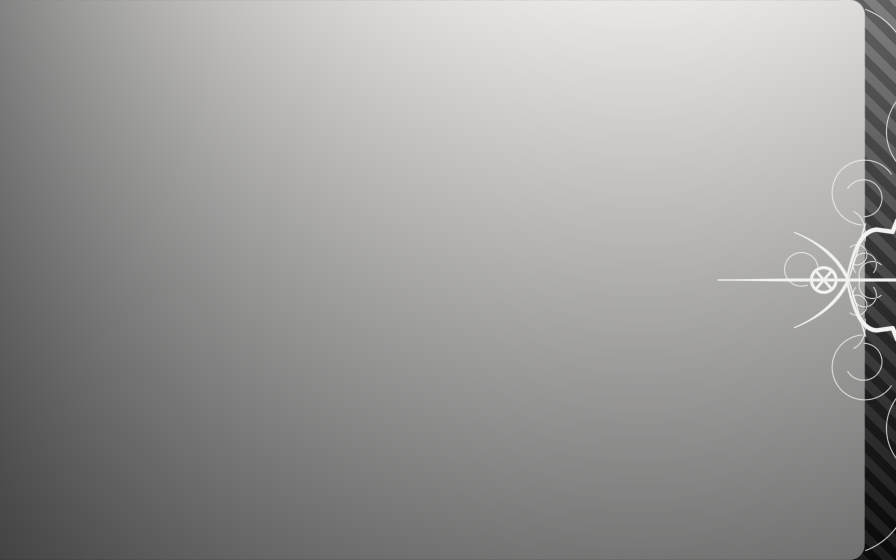
A Shadertoy shader for this background:

```glsl
// Brushed grey panel with a striped dark margin and mirrored white flourishes.

const vec2 CANVAS = vec2(1.6, 1.0);
const float PANEL_EDGE = 1.544;
const float CORNER_RADIUS = 0.027;
const vec3 WARM_GREY = vec3(1.0, 0.995, 0.99);
const vec3 INK = vec3(0.95, 0.95, 0.94);

// Coverage of a shape whose signed distance is d.
float cover(float d, float soft) {
    return 1.0 - smoothstep(-soft, soft, d);
}

float segmentDist(vec2 p, vec2 a, vec2 b) {
    vec2 pa = p - a, ba = b - a;
    return length(pa - ba * clamp(dot(pa, ba) / dot(ba, ba), 0.0, 1.0));
}

// Quadratic curve, approximated by short segments.
float curveDist(vec2 p, vec2 a, vec2 control, vec2 b) {
    float d = 10.0;
    vec2 last = a;
    for (int i = 1; i <= 12; i++) {
        float t = float(i) / 12.0;
        vec2 next = mix(mix(a, control, t), mix(control, b, t), t);
        d = min(d, segmentDist(p, last, next));
        last = next;
    }
    return d;
}

// Arc around a middle angle; both angles are in degrees.
float arcDist(vec2 p, vec2 center, float radius, float middle, float halfSpan) {
    p -= center;
    float m = radians(middle), h = radians(halfSpan);
    vec2 axis = vec2(cos(m), sin(m));
    p = vec2(dot(p, axis), abs(dot(p, vec2(-axis.y, axis.x))));
    return atan(p.y, p.x) < h ? abs(length(p) - radius)
                             : length(p - radius * vec2(cos(h), sin(h)));
}

float panelDist(vec2 p) {
    vec2 halfSize = vec2(PANEL_EDGE, 0.5);
    vec2 d = abs(p - vec2(0.0, 0.5)) - halfSize + CORNER_RADIUS;
    return length(max(d, 0.0)) + min(max(d.x, d.y), 0.0) - CORNER_RADIUS;
}

// Light from the upper right, falling off to the left.
vec3 panelColor(vec2 p) {
    float light = mix(0.46, 0.91, p.y);
    float left = max(1.15 - p.x, 0.0) / 1.15;
    float right = max(p.x - 1.15, 0.0) / 0.4;
    light *= 1.0 - 0.43 * pow(left, 2.2) - 0.05 * right * right;
    return light * WARM_GREY;
}

vec3 marginColor(vec2 p, float soft) {
    float wave = abs(fract((p.x + p.y) / 0.046) - 0.5);
    float stripe = cover(wave - 0.25, soft / 0.046);
    float base = mix(0.04, 0.38, pow(p.y, 1.2));
    return vec3(base + stripe * mix(0.07, 0.12, p.y));
}

float fineLines(vec2 p, vec2 q) {
    // Large curls and outer arcs
    float d = arcDist(q, vec2(1.544, 0.156), 0.058, 150.0, 115.0);
    d = min(d, arcDist(q, vec2(1.542, 0.146), 0.033, 30.0, 118.0));
    d = min(d, curveDist(q, vec2(1.525, 0.122), vec2(1.548, 0.11), vec2(1.545, 0.07)));
    d = min(d, arcDist(q, vec2(1.673, 0.265), 0.090, 180.0, 60.0));
    d = min(d, curveDist(q, vec2(1.546, 0.483), vec2(1.58, 0.47), vec2(1.602, 0.44)));
    // Small curls around the hub
    for (int i = 0; i < 3; i++) {
        float k = float(i);
        vec2 center = vec2(1.530 + 0.014 * k, 0.045 - 0.018 * k);
        d = min(d, arcDist(q, center, 0.018 + 0.003 * k, 90.0 * k, 130.0));
    }
    return min(d, arcDist(p, vec2(1.431, 0.519), 0.030, 150.0, 140.0));
}

float boldLines(vec2 p, vec2 q) {
    // Crossing blades, thin at their tips
    float taper = mix(0.0010, 0.0030, smoothstep(1.42, 1.50, q.x));
    float d = curveDist(q, vec2(1.419, 0.085), vec2(1.49, 0.055), vec2(1.515, 0.0)) - taper;
    d = min(d, curveDist(q, vec2(1.515, 0.0), vec2(1.53, 0.045), vec2(1.545, 0.10)) - 0.0013);
    // Heavy bracket
    float bracket = curveDist(q, vec2(1.512, 0.0), vec2(1.53, 0.088), vec2(1.565, 0.090));
    bracket = min(bracket, segmentDist(q, vec2(1.565, 0.090), vec2(1.594, 0.086)));
    bracket = min(bracket, segmentDist(q, vec2(1.594, 0.086), vec2(1.602, 0.106)));
    d = min(d, bracket - mix(0.002, 0.004, smoothstep(0.02, 0.09, q.y)));
    // Horizontal spike
    float spike = segmentDist(q, vec2(1.283, 0.0), vec2(1.61, 0.0));
    d = min(d, spike - mix(0.0012, 0.0028, smoothstep(1.283, 1.44, q.x)));
    // Ring with crossed spokes
    vec2 r = p - vec2(1.471, 0.5);
    float cross = segmentDist(abs(r), vec2(0.0), vec2(0.014, 0.016)) - 0.0025;
    float ring = abs(length(r) - 0.022) - 0.0028;
    return min(d, min(ring, cross));
}

void mainImage(out vec4 fragColor, in vec2 fragCoord) {
    vec2 p = fragCoord / iResolution.xy * CANVAS;
    vec2 mirrored = vec2(p.x, abs(p.y - 0.5));
    float soft = 0.8 / iResolution.y;

    // Panel over the striped margin, with a light rim
    float edge = panelDist(p);
    vec3 color = mix(marginColor(p, soft), panelColor(p), cover(edge, soft));
    float rim = cover(abs(edge) - 0.001, soft) * step(1.5, p.x);
    color = mix(color, INK, 0.35 * rim * p.y);

    // Flourishes
    color = mix(color, INK, 0.85 * cover(fineLines(p, mirrored) - 0.0009, soft));
    color = mix(color, INK, cover(boldLines(p, mirrored), soft));
    fragColor = vec4(color, 1.0);
}
```
